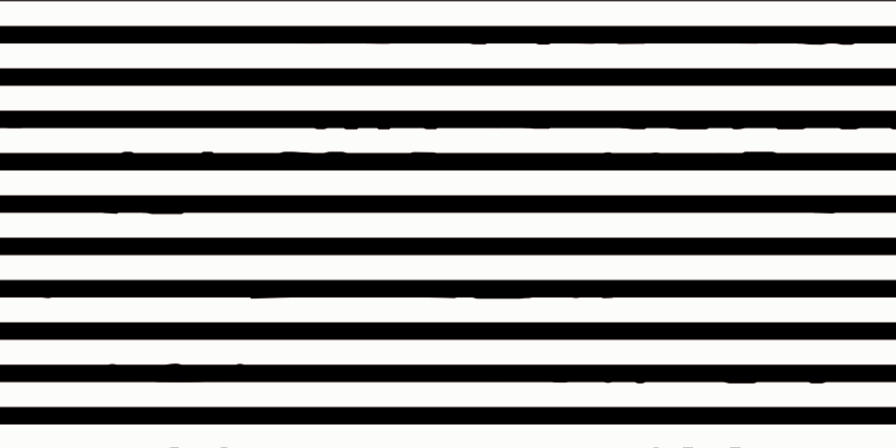
Give the GLSL for this pattern, as a Shadertoy shader.

```glsl
// Level black stripes on warm white paper, repeated up the canvas.
// Each stripe is a distance to its centre line; sparse noise swells
// a few edges into small ink nicks, and a faint warm tint rims the ink.

#define PERIOD 0.0945        // stripe spacing, in canvas heights
#define FIRST_CENTRE 0.0720  // height of the lowest stripe's centre
#define HALF_WIDTH 0.0195    // half of a stripe's thickness
#define EDGE_SOFTNESS 0.0045 // width of the ink-to-paper ramp
#define NICK_HEIGHT 0.0028   // how far worn edges swell outward
#define NICK_FREQUENCY 28.0  // nicks per canvas height along an edge
#define WORN_EDGES 0.35      // share of edges that carry nicks
#define PAPER vec3(0.99, 0.99, 0.98)
#define INK vec3(0.0)
#define RIM_TINT vec3(0.025, -0.005, -0.015)

float hash(vec2 p) {
    vec3 q = fract(vec3(p.xyx) * 0.1031);
    q += dot(q, q.yzx + 33.33);
    return fract((q.x + q.y) * q.z);
}

// Smooth noise along x, independent for each row
float lineNoise(float x, float row) {
    float cell = floor(x);
    float t = smoothstep(0.0, 1.0, x - cell);
    return mix(hash(vec2(cell, row)), hash(vec2(cell + 1.0, row)), t);
}

// Outward swelling of one stripe edge: clusters of short nicks
float edgeWear(float x, float edge) {
    float worn = step(hash(vec2(edge, 71.0)), WORN_EDGES);
    float cluster = smoothstep(0.45, 0.7, lineNoise(x * 2.5, edge + 40.0));
    float nick = smoothstep(0.62, 0.8, lineNoise(x * NICK_FREQUENCY, edge));
    return NICK_HEIGHT * worn * cluster * nick;
}

void mainImage(out vec4 fragColor, in vec2 fragCoord) {
    vec2 p = fragCoord / iResolution.y;

    // Nearest stripe, and which of its two edges is closer
    float row = (p.y - FIRST_CENTRE) / PERIOD;
    float stripe = floor(row + 0.5);
    float offset = (row - stripe) * PERIOD;
    float edge = 2.0 * stripe + step(0.0, offset) + 10.0;

    // Signed distance to the edge, softened into ink coverage
    float dist = abs(offset) - HALF_WIDTH - edgeWear(p.x, edge);
    float ramp = max(EDGE_SOFTNESS, 1.0 / iResolution.y);
    float ink = clamp(0.5 - dist / ramp, 0.0, 1.0);

    // Ink over paper, with a warm rim where the two blend
    vec3 color = mix(PAPER, INK, ink);
    color += RIM_TINT * 4.0 * ink * (1.0 - ink);
    fragColor = vec4(color, 1.0);
}
```
